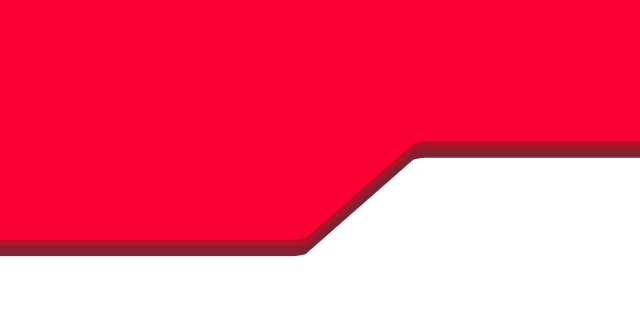
Write a Shadertoy shader that draws this background.

```glsl
// A flat red panel over white, whose lower border steps up along a diagonal.
// One border curve, with eased bends, is lowered twice to cut the two shadow
// bands and the white ground. Units are canvas heights, origin lower left.

const vec3 WHITE     = vec3(1.0);
const vec3 RED       = vec3(0.985, 0.0, 0.198);
const vec3 CRIMSON   = vec3(0.69, 0.07, 0.15);
const vec3 DARK_WINE = vec3(0.52, 0.13, 0.18);

const vec2  LOW_CORNER  = vec2(0.9583, 0.2570);  // foot of the diagonal
const vec2  HIGH_CORNER = vec2(1.2943, 0.5518);  // top of the diagonal
const float BEND_WIDTH  = 0.044;                 // length of each eased bend
const float BEND_RISE   = 0.0063;                // height of each eased bend
const float LEAN        = 0.06;                  // left shift per unit of drop

// Height of the border at x: flat, bend, diagonal, bend, flat.
float borderHeight(float x, vec2 low, vec2 high) {
    float along = clamp((x - low.x) / (high.x - low.x), 0.0, 1.0);
    float lowBend  = clamp((x - low.x) / BEND_WIDTH + 1.0, 0.0, 1.0);
    float highBend = clamp(1.0 - (x - high.x) / BEND_WIDTH, 0.0, 1.0);
    return mix(low.y, high.y, along)
         + BEND_RISE * (lowBend * lowBend - 1.0)
         + BEND_RISE * (1.0 - highBend * highBend);
}

// Smooth coverage of the area above the border, lowered by drop.
float aboveBorder(vec2 p, float drop) {
    vec2 offset = vec2(-LEAN * drop, -drop);
    float d = p.y - borderHeight(p.x, LOW_CORNER + offset, HIGH_CORNER + offset);
    float pixel = max(length(vec2(dFdx(d), dFdy(d))), 1e-5);
    return clamp(d / pixel + 0.5, 0.0, 1.0);
}

void mainImage(out vec4 fragColor, in vec2 fragCoord) {
    vec2 p = fragCoord / iResolution.y;
    p.x += 1.0 - 0.5 * iResolution.x / iResolution.y;  // keep the step centred

    // Layers from the lowest border to the highest.
    vec3 color = WHITE;
    color = mix(color, DARK_WINE, aboveBorder(p, 0.0510));
    color = mix(color, CRIMSON, aboveBorder(p, 0.0203));
    color = mix(color, RED, aboveBorder(p, 0.0));
    fragColor = vec4(color, 1.0);
}
```
